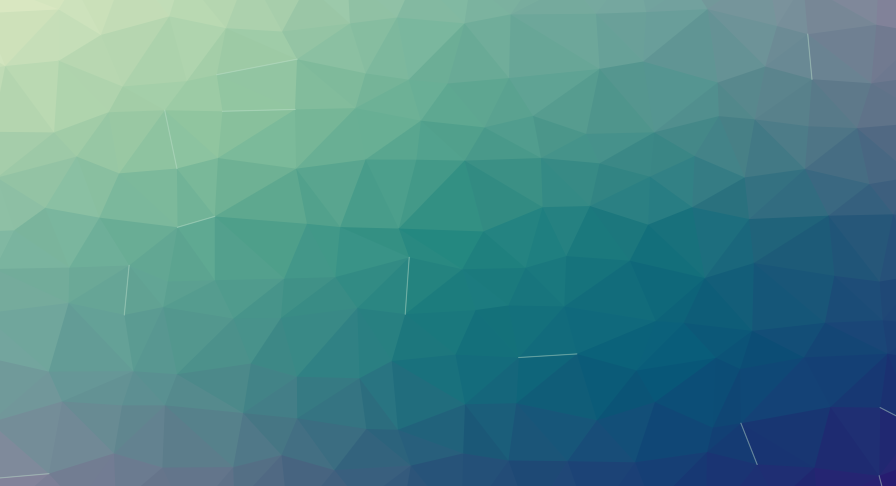
This background is drawn by a WebGL 1 fragment shader. Its source:

```glsl
precision highp float;
// Low-poly mesh of flat triangles, shading from pale green through teal to indigo.

uniform vec2 u_resolution;

vec2 hash2(vec2 p) {
  return fract(sin(vec2(dot(p, vec2(127.1, 311.7)), dot(p, vec2(269.5, 183.3)))) * 43758.55);
}

// Five-stop colour ramp, t from 0 to 1
vec3 ramp(float t) {
  float s = 4.0 * clamp(t, 0.0, 1.0);
  vec3 c = mix(vec3(0.86, 0.91, 0.76), vec3(0.56, 0.77, 0.62), min(s, 1.0));
  c = mix(c, vec3(0.14, 0.53, 0.50), clamp(s - 1.0, 0.0, 1.0));
  c = mix(c, vec3(0.02, 0.35, 0.47), clamp(s - 2.0, 0.0, 1.0));
  return mix(c, vec3(0.16, 0.11, 0.44), clamp(s - 3.0, 0.0, 1.0));
}

// Jittered mesh vertex, in units of canvas height
vec2 vertex(vec2 id) {
  vec2 jitter = (hash2(id) - 0.5) * vec2(0.66, 0.60);
  return (id + vec2(0.0, 0.43) + jitter) * vec2(0.12, 0.101);
}

// Signed distance to the line a-b, negative on its left
float edgeDistance(vec2 p, vec2 a, vec2 b) {
  vec2 e = normalize(b - a);
  return dot(p - a, vec2(e.y, -e.x));
}

float segmentDistance(vec2 p, vec2 a, vec2 b) {
  vec2 e = b - a;
  return length(p - a - e * clamp(dot(p - a, e) / dot(e, e), 0.0, 1.0));
}

// Flat colour in rgb, premultiplied by the coverage in a
vec4 triangle(vec2 p, vec2 a, vec2 b, vec2 c, float pixel) {
  float d = max(edgeDistance(p, a, b), max(edgeDistance(p, b, c), edgeDistance(p, c, a)));
  float coverage = clamp(0.5 - d / pixel, 0.0, 1.0);
  vec2 center = (a + b + c) / 3.0;
  float aspect = u_resolution.x / u_resolution.y;
  vec3 color = 0.5 * (ramp(center.x / aspect) + ramp(1.0 - center.y));
  color += 0.016 * (hash2(floor(center * 500.0)).x - 0.5);
  return vec4(color, 1.0) * coverage;
}

void main() {
  vec2 p = gl_FragCoord.xy / u_resolution.y;
  float pixel = 1.0 / u_resolution.y;
  vec2 cell = floor(p / vec2(0.12, 0.101) - vec2(0.0, 0.43));
  vec4 sum = vec4(0.0);
  float seam = 0.0;

  for (int j = -1; j <= 1; j++) {
    for (int i = -1; i <= 1; i++) {
      vec2 id = cell + vec2(float(i), float(j));
      vec2 a = vertex(id);
      vec2 b = vertex(id + vec2(1.0, 0.0));
      vec2 c = vertex(id + vec2(1.0, 1.0));
      vec2 d = vertex(id + vec2(0.0, 1.0));

      // A few hairline gaps along mesh edges
      vec2 pick = hash2(id + 37.0);
      vec2 end = pick.y < 0.5 ? b : d;
      float line = 1.0 - smoothstep(0.0, max(0.0024, pixel), segmentDistance(p, a, end));
      seam = max(seam, line * step(0.955, pick.x));

      // Split each quad along its shorter diagonal
      if (distance(b, d) < distance(a, c)) {
        vec2 first = a;
        a = b;
        b = c;
        c = d;
        d = first;
      }
      sum += triangle(p, a, b, c, pixel) + triangle(p, a, c, d, pixel);
    }
  }

  vec3 color = sum.rgb / max(sum.a, 0.001);
  gl_FragColor = vec4(mix(color, vec3(0.75, 0.88, 0.80), 0.45 * seam), 1.0);
}
```
